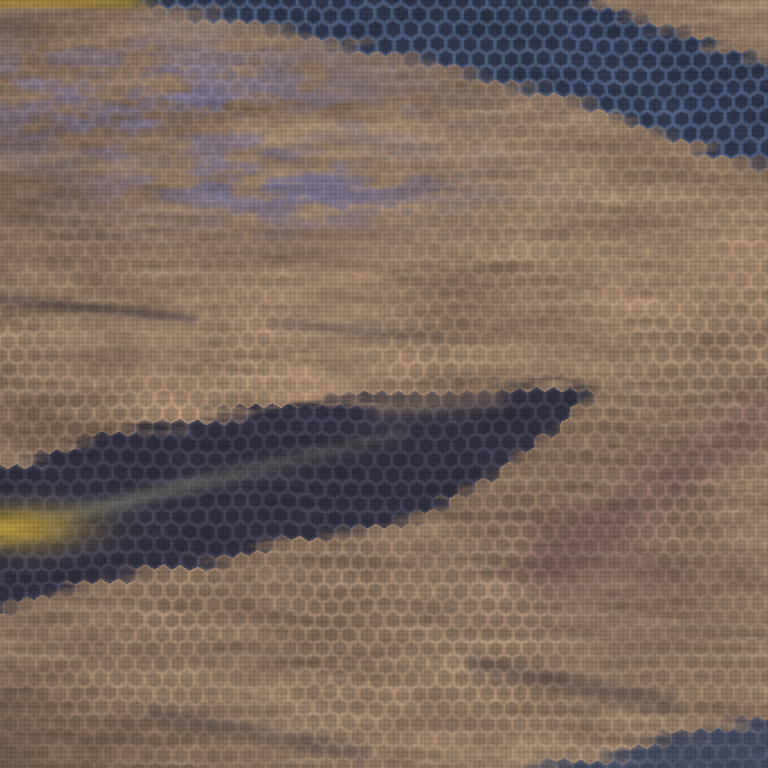
This texture is drawn by a three.js fragment shader. Its source:

```glsl
// Woven tan cloth with honeycomb relief, slate-blue bands and a yellow glow.
varying vec2 vUv;

const float CELL = 0.0222;
const float THREADS = 170.667;
const vec3 BROWN = vec3(0.45, 0.365, 0.305);
const vec3 TAN = vec3(0.65, 0.54, 0.435);
const vec3 INK = vec3(0.18, 0.175, 0.235);
const vec3 SLATE = vec3(0.22, 0.26, 0.36);
const vec3 VIOLET = vec3(0.46, 0.43, 0.53);
const vec3 ROSE = vec3(0.47, 0.36, 0.35);
const vec3 YELLOW = vec3(0.68, 0.56, 0.24);

float hash(vec2 p) {
  return fract(sin(dot(p, vec2(127.1, 311.7))) * 43758.5453);
}

float noise(vec2 p) {
  vec2 i = floor(p), f = fract(p);
  f = f * f * (3.0 - 2.0 * f);
  return mix(mix(hash(i), hash(i + vec2(1.0, 0.0)), f.x),
             mix(hash(i + vec2(0.0, 1.0)), hash(i + 1.0), f.x), f.y);
}

float fbm(vec2 p) {
  float sum = 0.0, amp = 0.5;
  for (int i = 0; i < 4; i++) {
    sum += amp * noise(p);
    p = p * 2.03 + 17.3;
    amp *= 0.5;
  }
  return sum / 0.9375;
}

// Offset from the nearest honeycomb centre, in cell widths.
vec2 hexOffset(vec2 p) {
  vec2 period = vec2(1.0, 1.7320508);
  vec2 a = mod(p, period) - 0.5 * period;
  vec2 b = mod(p - 0.5 * period, period) - 0.5 * period;
  return dot(a, a) < dot(b, b) ? a : b;
}

float hexRadius(vec2 q) {
  q = abs(q);
  return max(q.x, dot(q, vec2(0.5, 0.8660254)));
}

float soft(float d, float width) {
  return smoothstep(-width, width, d);
}

// Soft stroke between two points.
float stroke(vec2 p, vec2 a, vec2 b, float width) {
  vec2 ab = b - a;
  float t = clamp(dot(p - a, ab) / dot(ab, ab), 0.0, 1.0);
  float d = length(p - a - ab * t) / width;
  return exp(-d * d);
}

float glow(vec2 p, vec2 center, vec2 radius) {
  vec2 d = (p - center) / radius;
  return exp(-dot(d, d));
}

// Positive inside each dark band.
float upperBand(vec2 p) {
  float t = p.x - 0.2;
  float low = 0.99 - 0.15 * t - 0.14 * t * t;
  float high = 1.0 - 0.37 * (p.x - 0.77);
  return min(p.y - low, high - p.y);
}

float middleBand(vec2 p) {
  float bend = max(p.x - 0.5, 0.0);
  float low = 0.212 + 0.215 * p.x + 1.4 * bend * bend;
  float high = 0.392 + 0.3 * p.x - 0.22 * p.x * p.x;
  return min(p.y - low, high - p.y);
}

float cornerBand(vec2 p) {
  return 0.22 * (p.x - 0.7) - p.y;
}

void main() {
  vec2 p = vUv;
  vec2 warp = vec2(noise(p * 14.0), noise(p * 14.0 + 40.0)) - 0.5;
  vec2 cell = hexOffset((p + 0.008 * warp) / CELL);
  float rim = smoothstep(0.29, 0.48, hexRadius(cell));
  float grain = fbm(p * vec2(25.0, 110.0)) - 0.5;
  float fiber = fbm((p + vec2(0.0, 0.12 * p.x * (0.5 - p.y))) * vec2(5.0, 32.0));
  float patches = fbm(p * vec2(3.0, 5.0) + 8.0);

  // Tan ground with horizontal fibers
  float light = 0.5 + 0.9 * (fiber - 0.5) + 0.7 * (patches - 0.5);
  light += 0.28 * glow(p, vec2(0.75, 0.68), vec2(0.4, 0.2));
  light += 0.25 * glow(p, vec2(0.4, 0.53), vec2(0.3, 0.06));
  light += 0.2 * glow(p, vec2(0.45, 0.1), vec2(0.4, 0.12));
  light -= 0.25 * glow(p, vec2(0.0, 0.7), vec2(0.25, 0.2));
  light -= 0.3 * glow(p, vec2(0.0, 0.03), vec2(0.2, 0.1));
  vec3 color = mix(BROWN, TAN, clamp(light, 0.0, 1.0));

  // Violet and rose stains
  float violet = glow(p, vec2(0.2, 0.87), vec2(0.3, 0.08)) + glow(p, vec2(0.38, 0.75), vec2(0.22, 0.045));
  color = mix(color, VIOLET, clamp(violet, 0.0, 1.0) * smoothstep(0.3, 0.65, fbm(p * vec2(22.0, 55.0))));
  float rose = 0.65 * stroke(p, vec2(0.72, 0.27), vec2(0.98, 0.45), 0.035);
  color = mix(color, ROSE, rose + 0.3 * glow(p, vec2(0.78, 0.26), vec2(0.2, 0.09)));

  // Thin shadow creases
  float crease = stroke(p, vec2(0.0, 0.61), vec2(0.25, 0.585), 0.007);
  crease += 0.6 * stroke(p, vec2(0.36, 0.578), vec2(0.57, 0.562), 0.009);
  crease += 0.8 * stroke(p, vec2(0.62, 0.135), vec2(0.87, 0.085), 0.013);
  crease += 0.8 * stroke(p, vec2(0.2, 0.07), vec2(0.47, 0.02), 0.012);
  color = mix(color, vec3(0.31, 0.28, 0.29), 0.6 * clamp(crease, 0.0, 1.0));
  float relief = mix(0.09, 0.17, smoothstep(0.7, 0.45, p.y)) * (0.4 + noise(p * 9.0));
  color *= 1.0 + relief * (rim - 0.55);

  // Dark bands with edges broken by the cells
  vec2 edge = p - 0.75 * cell * CELL + 0.012 * warp + vec2(0.0, 0.02 * grain);
  float middle = soft(middleBand(edge), 0.009);
  middle *= 1.0 - 0.55 * stroke(p, vec2(0.5, 0.475), vec2(0.64, 0.485), 0.018);
  float upper = soft(upperBand(edge), 0.011);
  color = mix(color, INK + rim * vec3(0.075, 0.075, 0.085), middle);
  color = mix(color, SLATE + (rim - 0.4) * vec3(0.11, 0.14, 0.18), upper);
  color = mix(color, SLATE + 0.06 * rim, 0.9 * soft(cornerBand(edge), 0.012));

  // Pale vein, yellow glow and top border
  float vein = stroke(p, vec2(0.06, 0.322), vec2(0.52, 0.435), 0.012);
  color = mix(color, vec3(0.4, 0.39, 0.36), vein * mix(0.75, 0.3, smoothstep(0.1, 0.55, p.x)));
  color = mix(color, YELLOW, 0.95 * glow(p, vec2(0.015, 0.313), vec2(0.09, 0.027)));
  color = mix(color, YELLOW * 0.9, 0.8 * soft(p.y - 0.99, 0.006) * soft(0.19 - p.x, 0.03));

  // Fine weave
  vec2 thread = cos(6.2831853 * p * THREADS);
  color *= 1.0 + 0.3 * grain + 0.035 * (thread.x + thread.y);
  gl_FragColor = vec4(color, 1.0);
}
```
